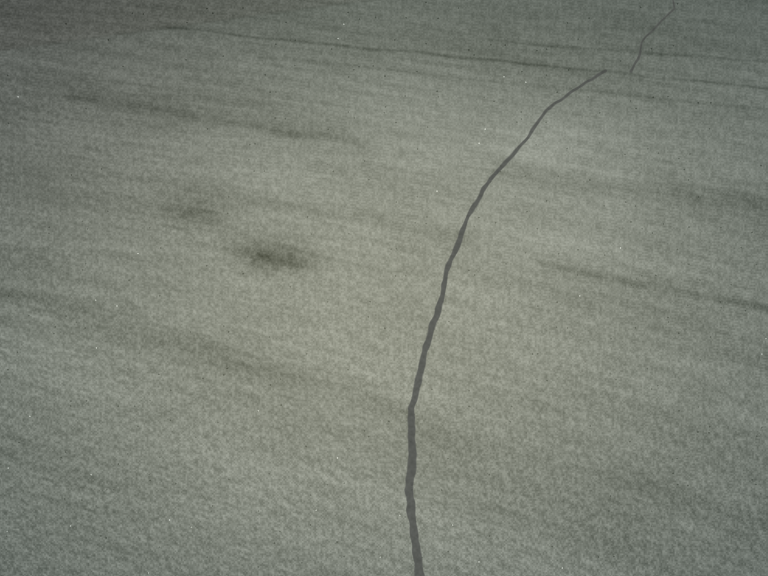
This texture is drawn by a WebGL 2 fragment shader. Its source:

```glsl
#version 300 es
precision highp float;
// Weathered concrete slab in perspective, with a sealed crack winding away from the viewer.
// Warm light falls off over a fan of brushed streaks; soft segments add stains,
// value noise adds grain, and two tapered polylines form the crack.
uniform vec2 u_resolution;
out vec4 fragColor;

// Coordinates: height is 1, origin at the lower left.
const vec3 SHADE = vec3(0.368, 0.402, 0.388);
const vec3 SUNLIT = vec3(0.588, 0.597, 0.540);
const vec3 SEALANT = vec3(0.290, 0.300, 0.290);
const vec2 LIGHT_CENTER = vec2(0.66, 0.45);
const vec2 LIGHT_RADIUS = vec2(0.74, 0.58);
const float GRAIN = 0.075;
const float FINE_GRAIN = 0.095;
const float GROOVES = 0.045;
const float MOTTLE = 0.09;
const float CRACK_NEAR = 0.0088;
const float CRACK_TAPER = 0.0072;

const vec2 CRACK[13] = vec2[13](
  vec2(0.731, -0.01), vec2(0.709, 0.149), vec2(0.716, 0.198), vec2(0.715, 0.288),
  vec2(0.736, 0.384), vec2(0.766, 0.479), vec2(0.776, 0.531), vec2(0.809, 0.615),
  vec2(0.852, 0.691), vec2(0.903, 0.745), vec2(0.950, 0.809), vec2(0.990, 0.839),
  vec2(1.052, 0.877));
const vec2 FAR_CRACK[6] = vec2[6](
  vec2(1.094, 0.877), vec2(1.108, 0.896), vec2(1.113, 0.927),
  vec2(1.155, 0.969), vec2(1.170, 0.986), vec2(1.165, 1.01));

// Streaks: start and end, then width and darkness.
const vec4 STREAK[9] = vec4[9](
  vec4(0.29, 0.953, 1.34, 0.846), vec4(0.12, 0.835, 0.64, 0.748),
  vec4(0.00, 0.497, 0.70, 0.290), vec4(0.94, 0.540, 1.34, 0.462),
  vec4(0.33, 0.675, 0.82, 0.585), vec4(0.73, 0.253, 1.34, 0.090),
  vec4(0.87, 0.705, 1.34, 0.645), vec4(0.45, 0.900, 1.34, 0.810),
  vec4(0.85, 0.930, 1.34, 0.893));
const vec2 STREAK_STYLE[9] = vec2[9](
  vec2(0.003, 0.085), vec2(0.009, 0.075), vec2(0.020, 0.045),
  vec2(0.009, 0.085), vec2(0.012, 0.045), vec2(0.024, 0.040),
  vec2(0.017, 0.055), vec2(0.004, 0.045), vec2(0.003, 0.060));

// Patches: center and radii, with a signed brightness each.
const vec4 PATCH[7] = vec4[7](
  vec4(0.481, 0.552, 0.062, 0.024), vec4(0.339, 0.632, 0.060, 0.034),
  vec4(0.940, 0.745, 0.075, 0.035), vec4(0.680, 0.732, 0.110, 0.018),
  vec4(1.000, 0.580, 0.110, 0.024), vec4(0.620, 0.330, 0.150, 0.050),
  vec4(1.070, 0.690, 0.080, 0.015));
const float PATCH_GAIN[7] = float[7](-0.17, -0.07, 0.050, 0.045, 0.030, 0.025, 0.045);

float hash(vec2 p) {
  return fract(sin(dot(p, vec2(127.1, 311.7))) * 43758.5);
}

float noise(vec2 p) {
  vec2 i = floor(p), f = fract(p);
  f = f * f * (3.0 - 2.0 * f);
  return mix(mix(hash(i), hash(i + vec2(1, 0)), f.x),
             mix(hash(i + vec2(0, 1)), hash(i + vec2(1, 1)), f.x), f.y);
}

float fbm(vec2 p) {
  float sum = 0.0, amp = 0.5;
  for (int i = 0; i < 4; i++) {
    sum += amp * noise(p);
    p = p * 2.03 + 17.3;
    amp *= 0.5;
  }
  return sum;
}

float segment(vec2 p, vec2 a, vec2 b) {
  vec2 d = b - a;
  return length(p - a - d * clamp(dot(p - a, d) / dot(d, d), 0.0, 1.0));
}

void main() {
  vec2 p = gl_FragCoord.xy / u_resolution.y;
  float pixel = 1.0 / u_resolution.y;

  // Broad warm light, dim toward the horizon and the far left
  vec2 q = (p - LIGHT_CENTER) / LIGHT_RADIUS;
  vec3 color = mix(SHADE, SUNLIT, exp(-dot(q, q)));
  color -= 0.045 * smoothstep(0.75, 1.0, p.y);
  color -= vec3(0.045, 0.056, 0.05) * smoothstep(0.65, 0.0, length(p - vec2(0.0, 1.0)));
  float seam = p.y - 0.912 - 0.137 * p.x;
  color -= vec3(0.012, 0.018, 0.018) * smoothstep(-0.004, 0.004, seam);
  color -= 0.02 * exp(-pow(seam / 0.003, 2.0));

  // Brushed surface: grooves fan out, grain fades with distance
  float across = p.y + p.x * (0.31 - 0.22 * p.y);
  float nearness = 1.15 - 0.5 * p.y;
  float tone = MOTTLE * (fbm(vec2(p.x * 2.0, across * 13.0)) - 0.47);
  tone += GROOVES * (noise(vec2(p.x * 14.0, across * 170.0)) - 0.5);
  tone += nearness * GRAIN * (noise(vec2(p.x, across) * 190.0) - 0.5);
  tone += nearness * FINE_GRAIN * (noise(p * 371.0 + 5.0) - 0.5);

  // Dark streaks and blotches with ragged edges
  float ragged = fbm(vec2(p.x * 12.0, across * 55.0));
  float flecks = noise(vec2(p.x * 75.0, across * 130.0));
  vec2 warped = p + vec2(0.0, 0.006 * (noise(vec2(p.x * 14.0, p.y * 30.0)) - 0.5));
  for (int i = 0; i < 9; i++) {
    float d = segment(warped, STREAK[i].xy, STREAK[i].zw) / STREAK_STYLE[i].x;
    tone -= STREAK_STYLE[i].y * exp(-d * d) * (0.1 + ragged + 0.5 * flecks);
  }
  for (int i = 0; i < 7; i++) {
    vec2 d = p - PATCH[i].xy;
    d = vec2(d.x, d.y + 0.1 * d.x) / PATCH[i].zw;
    tone += PATCH_GAIN[i] * exp(-dot(d, d)) * (1.2 * ragged + 0.8 * flecks);
  }

  // Scattered pale chips and dark pits
  vec2 grid = p * 110.0, cell = floor(grid);
  vec2 spot = 0.25 + 0.5 * vec2(hash(cell + 3.1), hash(cell + 8.7));
  float chip = smoothstep(0.24, 0.08, length(fract(grid) - spot));
  float pick = hash(cell + 21.4);
  tone += chip * (0.20 * step(0.992, pick) - 0.10 * step(pick, 0.025));
  color += tone;

  // Tapered crack with a gap where it steps sideways
  vec2 bent = p + 0.0045 * (vec2(noise(p * 55.0), noise(p * 55.0 + 9.0)) - 0.5);
  float gap = 10.0;
  for (int i = 0; i < 12; i++) gap = min(gap, segment(bent, CRACK[i], CRACK[i + 1]));
  for (int i = 0; i < 5; i++) gap = min(gap, segment(bent, FAR_CRACK[i], FAR_CRACK[i + 1]));
  float halfWidth = (CRACK_NEAR - CRACK_TAPER * p.y) * (0.72 + 0.35 * noise(p * 95.0));
  float sealed = 1.0 - smoothstep(-pixel, pixel, gap - halfWidth);
  vec3 filler = SEALANT + 0.12 * (color - SHADE) + 0.04 * noise(p * 200.0);
  color = mix(color, filler, 0.9 * sealed);

  fragColor = vec4(clamp(color, 0.0, 1.0), 1.0);
}
```
